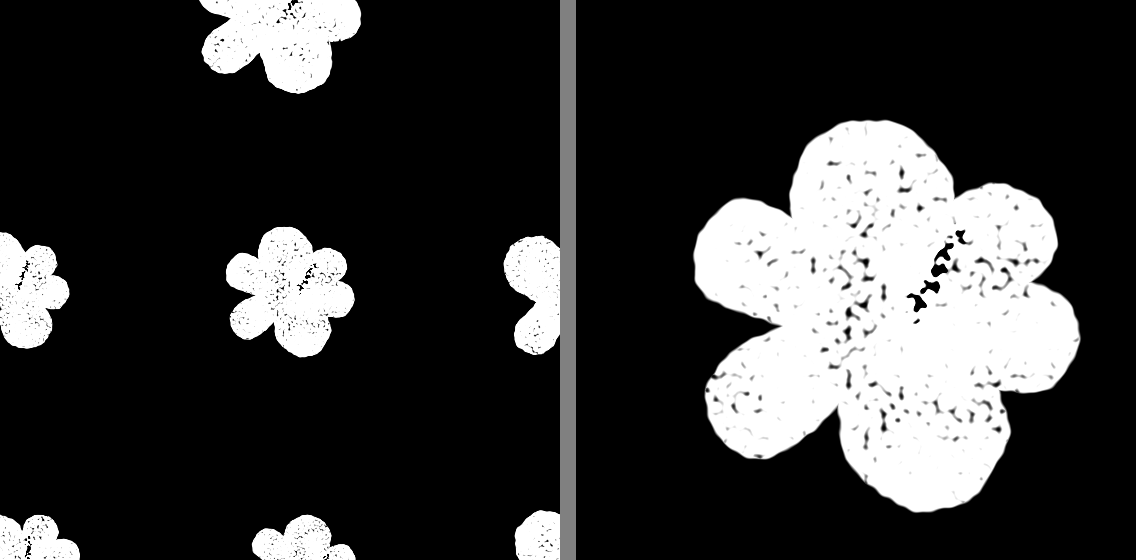
Left, the full canvas; right, a detail of the centre.
A three.js fragment shader for this pattern:

```glsl
// Worn white blossoms on black, one per cell of a half-offset two by two grid.
varying vec2 vUv;

const float TAU = 6.2831853;
const vec3 GROUND = vec3(0.0);
const vec3 BLOOM = vec3(1.0);
const float REPEATS = 2.0;
const vec2 DRIFT = vec2(0.014, -0.023);  // shift of the whole grid
const float SLANT = -0.021;              // sideways shift per row
const float REACH = 0.119;               // centre to petal tip
const float PETAL_WIDTH = 0.039;         // mean petal radius
const float WIDTH_SWING = 0.0105;        // every third petal is wider
const float PINCH = 0.8;                 // petal radius at its root
const float FIRST_ANGLE = 0.6;
const float LEAN = 0.37;                 // turn of the last two petals
const float ROUGHNESS = 0.004;
const float CREASE_WIDTH = 0.002;
const float CREASE_WEAR = 0.012;
const float SPECK_LIMIT = 0.5;
const float SOFT = 0.0009;

// Variation by column (left, middle, right), each from bottom to top
const mat3 SIZE = mat3(0.95, 0.92, 0.0,  0.87, 1.0, 1.28,  1.15, 1.1, 0.0);
const mat3 TURN = mat3(0.5, 0.15, 0.0,  -0.3, 0.0, 0.05,  0.75, 0.3, 0.0);
const mat3 PETALS = mat3(6.0, 6.0, 6.0,  6.0, 6.0, 6.0,  6.0, 4.0, 6.0);

vec3 oneHot(float i) {
  return 1.0 - step(0.5, abs(vec3(0.0, 1.0, 2.0) - i));
}

float pick(mat3 grid, vec2 cell) {
  return dot(grid * oneHot(cell.x), oneHot(cell.y));
}

vec2 direction(float angle) {
  return vec2(cos(angle), sin(angle));
}

vec2 gradientAt(vec2 p) {
  float h = fract(sin(dot(p, vec2(127.1, 311.7))) * 43758.55);
  return direction(TAU * h);
}

float gradientNoise(vec2 p) {
  vec2 i = floor(p);
  vec2 f = p - i;
  vec2 u = f * f * f * (f * (f * 6.0 - 15.0) + 10.0);
  vec2 e = vec2(1.0, 0.0);
  float low = mix(dot(gradientAt(i), f), dot(gradientAt(i + e.xy), f - e.xy), u.x);
  float high = mix(dot(gradientAt(i + e.yx), f - e.yx), dot(gradientAt(i + e.xx), f - e.xx), u.x);
  return mix(low, high, u.y);
}

// Distance to a segment in x, position along it in y
vec2 segment(vec2 p, vec2 a, vec2 b) {
  vec2 ab = b - a;
  float h = clamp(dot(p - a, ab) / dot(ab, ab), 0.0, 1.0);
  return vec2(length(p - a - ab * h), h);
}

// Union of rounded petals spread around the centre
float blossom(vec2 p, float petals) {
  float d = 1.0;
  for (int i = 0; i < 6; i++) {
    float k = float(i);
    if (k >= petals) break;
    float angle = FIRST_ANGLE + TAU * k / petals;
    angle += LEAN * max(0.0, cos(TAU * (k - 4.5) / 6.0));
    float radius = PETAL_WIDTH + WIDTH_SWING * cos(TAU * (k - 1.0) / 3.0);
    vec2 s = segment(p, vec2(0.0), direction(angle) * (REACH - radius));
    d = min(d, s.x - radius * mix(PINCH, 1.0, s.y));
  }
  return d;
}

void main() {
  // Cell and local position
  vec2 p = vUv - DRIFT;
  float row = floor(p.y * REPEATS + 0.5);
  p.x -= SLANT * (row - 1.0);
  vec2 cell = vec2(floor(p.x * REPEATS + 0.5), row);
  float size = max(pick(SIZE, cell), 0.001);
  vec2 turn = direction(pick(TURN, cell));
  vec2 q = (p - cell / REPEATS) / size;
  q = vec2(dot(q, turn), dot(q, vec2(-turn.y, turn.x)));

  // Petals with an uneven outline
  vec2 grain = q + cell * 3.7;
  float rough = gradientNoise(grain * 38.0) + 0.5 * gradientNoise(grain * 110.0);
  float d = blossom(q, pick(PETALS, cell)) + ROUGHNESS * rough;

  // Worn crease beside the centre
  float fine = gradientNoise(grain * 190.0);
  vec2 crease = segment(q, vec2(0.02, 0.004), vec2(0.047, 0.05));
  d = max(d, CREASE_WIDTH + CREASE_WEAR * fine - crease.x);

  // Rare specks where the coarse and fine grain meet
  float speck = fine + 0.5 * gradientNoise(grain * 24.0 + 9.0) - SPECK_LIMIT;
  d = max(d, 0.004 * speck);

  float cover = 1.0 - smoothstep(-SOFT, SOFT, d * size);
  gl_FragColor = vec4(mix(GROUND, BLOOM, cover), 1.0);
}
```
